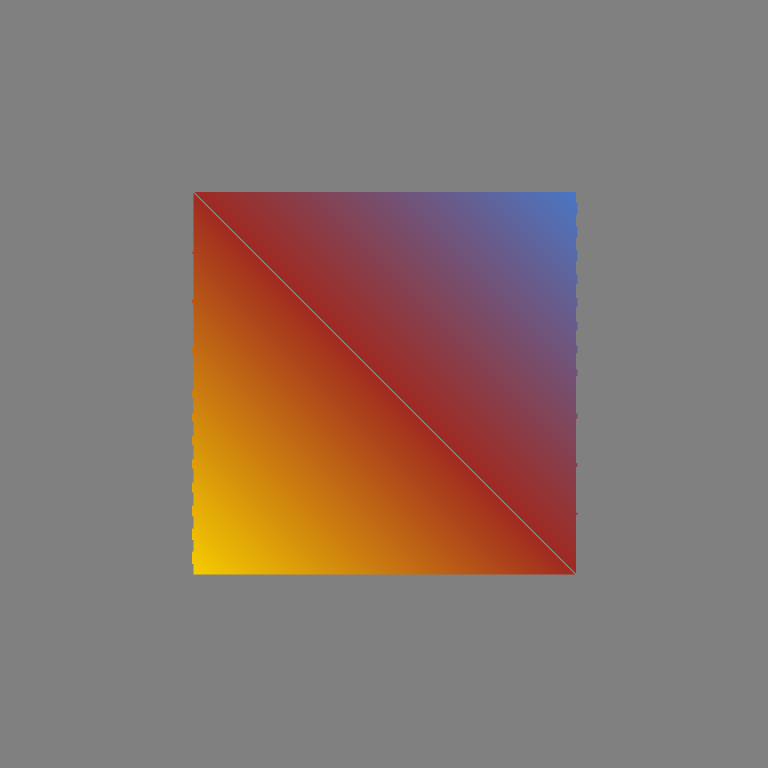
A WebGL 2 fragment shader for this background:

```glsl
#version 300 es
precision highp float;

// A square on flat grey, split along its falling diagonal by a hairline.
// Each half runs from red at the diagonal to yellow or blue at its corner;
// box distances shape the square, and repeated notches fringe its two sides.

uniform vec2 u_resolution;
out vec4 outColor;

// Antialiased fill of a signed inset: positive inside the shape.
float coverage(float inset, float pixel) {
    return clamp(0.5 + inset / pixel, 0.0, 1.0);
}

// Distance from x to the nearest of count points spaced by period.
float nearestRepeat(float x, float first, float period, float count) {
    float index = clamp(floor((x - first) / period + 0.5), 0.0, count - 1.0);
    return abs(x - first - index * period);
}

void main() {
    float scale = min(u_resolution.x, u_resolution.y);
    float pixel = 1.0 / scale;
    float halfSide = 0.24902;
    float hairline = 1.0 / 512.0;
    vec2 p = (gl_FragCoord.xy - 0.5 * u_resolution) * pixel - 0.5 * hairline;

    // Square body
    vec2 inset = halfSide - abs(p);
    float rows = coverage(inset.y, pixel);
    float square = coverage(inset.x, pixel) * rows;

    // Side teeth: close and tall near the bright corners, then sparse and short
    float side = p.x < 0.0 ? -1.0 : 1.0;
    float fromCorner = halfSide - side * p.y;
    float toTooth = min(nearestRepeat(fromCorner, 0.022, 0.0305, 8.0),
                        nearestRepeat(fromCorner, 0.292, 0.0635, 3.0));
    float toothHalf = 0.0085 - 0.017 * fromCorner;
    float teeth = coverage(inset.x + hairline, pixel) * rows
                * coverage(toothHalf - toTooth, pixel);

    // Two linear ramps that meet in red on the diagonal
    float across = p.x + p.y;
    vec3 red = vec3(0.624, 0.165, 0.125);
    vec3 yellow = vec3(0.96, 0.80, 0.0);
    vec3 blue = vec3(0.29, 0.465, 0.77);
    float ramp = clamp(abs(across) / (2.0 * halfSide), 0.0, 1.0);
    vec3 fill = mix(red, across < 0.0 ? yellow : blue, ramp);

    // Grey hairline along the diagonal
    float line = clamp((hairline - abs(across)) / pixel, 0.0, 1.0);

    vec3 grey = vec3(0.502);
    vec3 color = mix(grey, fill, max(square, teeth) * (1.0 - line));
    outColor = vec4(color, 1.0);
}
```
